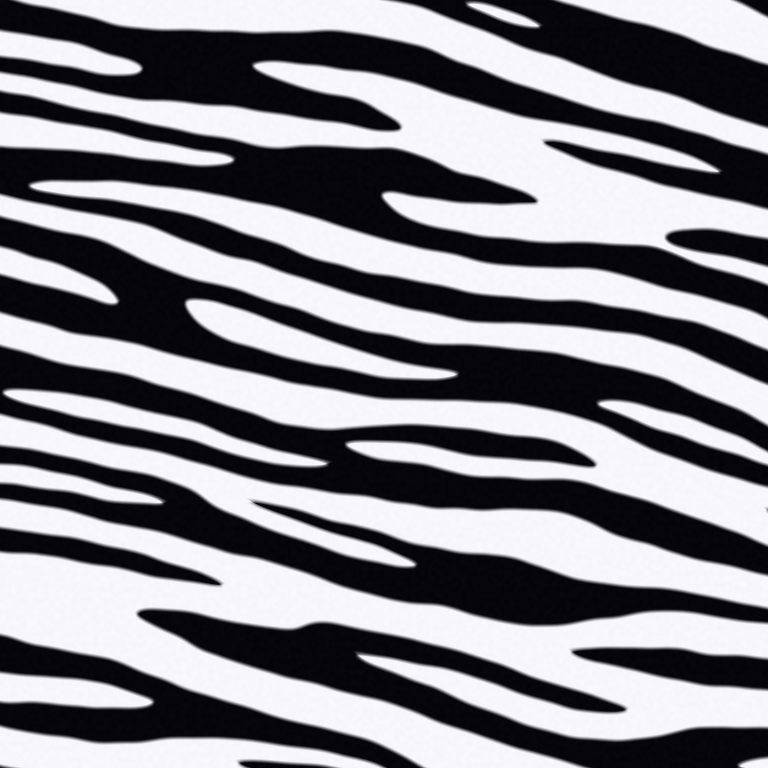
Write a WebGL 1 fragment shader that draws this pattern.

```glsl
precision highp float;
// Zebra hide: a slanted plane wave, bent by gradient noise, is cut into black
// and white bands. Scattered phase defects of alternating sign make the bands
// fork and taper; a noisy threshold varies their width.

uniform vec2 u_resolution;

#define STRIPES 11.3      // bands per canvas height
#define SLOPE 0.22        // fall of the bands from left to right
#define STRETCH 5.0       // length of the tapers against their height
#define CELL vec2(0.22, 0.15) // spacing of the forks
#define CORE 0.008        // rounding of the tips
#define BALANCE 0.07      // shift of the threshold towards white
#define WIDTH_VARIATION 0.55
#define EDGE 0.0036       // half width of the soft edge
#define GRAIN 0.014       // faint unevenness of the tone
#define SEED 17.0
#define INK vec3(0.02, 0.02, 0.04)
#define PAPER vec3(0.965, 0.965, 0.985)

const float TAU = 6.2831853;

vec2 hash2(vec2 p) {
  vec3 q = fract(vec3(p.xyx + SEED) * vec3(0.1031, 0.1030, 0.0973));
  q += dot(q, q.yzx + 33.33);
  return fract((q.xx + q.yz) * q.zy);
}

float cornerSlope(vec2 cell, vec2 offset) {
  float angle = TAU * hash2(cell).x;
  return dot(vec2(cos(angle), sin(angle)), offset);
}

float gradientNoise(vec2 p) {
  vec2 i = floor(p), f = p - i;
  vec2 u = f * f * f * (f * (f * 6.0 - 15.0) + 10.0);
  vec2 x = vec2(1.0, 0.0);
  return mix(mix(cornerSlope(i, f), cornerSlope(i + x, f - x), u.x),
             mix(cornerSlope(i + x.yx, f - x.yx), cornerSlope(i + 1.0, f - 1.0), u.x), u.y);
}

// Sheared coordinates in which the bands lie level, with bends of three sizes
vec2 bandSpace(vec2 p) {
  float bend = 0.055 * gradientNoise(p * vec2(2.4, 3.0) + 3.7)
             + 0.014 * gradientNoise(p * vec2(6.0, 9.0) + 21.3)
             + 0.004 * gradientNoise(p * vec2(17.0, 20.0) + 50.1);
  return vec2(p.x, p.y + SLOPE * p.x + bend);
}

// Positive on white, negative on black
float stripeField(vec2 p) {
  vec2 q = bandSpace(p);
  float phase = TAU * STRIPES * q.y;
  vec2 wave = vec2(cos(phase), sin(phase));

  // Each defect turns the wave once around itself, adding or ending a band
  for (int row = -1; row < 9; row++) {
    for (int column = -1; column < 6; column++) {
      vec2 cell = vec2(float(column), float(row));
      vec2 centre = (cell + 0.08 + 0.84 * hash2(cell)) * CELL;
      float turn = 2.0 * mod(cell.x + cell.y + 2.0, 2.0) - 1.0;
      vec2 d = (q - centre) * vec2(1.0 / STRETCH, turn);
      d *= inversesqrt(dot(d, d) + CORE * CORE);
      wave = vec2(wave.x * d.x - wave.y * d.y, wave.x * d.y + wave.y * d.x);
    }
  }
  float width = WIDTH_VARIATION * gradientNoise(q * vec2(2.8, 7.0) + 80.6);
  return wave.x + BALANCE + width;
}

void main() {
  float scale = min(u_resolution.x, u_resolution.y);
  vec2 p = gl_FragCoord.xy / scale;

  // Distance to the nearest edge from the field and its slope
  vec2 e = vec2(0.001, 0.0);
  float field = stripeField(p);
  vec2 slope = (vec2(stripeField(p + e), stripeField(p + e.yx)) - field) / e.x;
  float edgeDistance = field / max(length(slope), 0.001);

  float soft = max(EDGE, 0.75 / scale);
  vec3 color = mix(INK, PAPER, smoothstep(-soft, soft, edgeDistance));
  color += GRAIN * gradientNoise(p * 140.0);
  gl_FragColor = vec4(clamp(color, 0.0, 1.0), 1.0);
}
```
